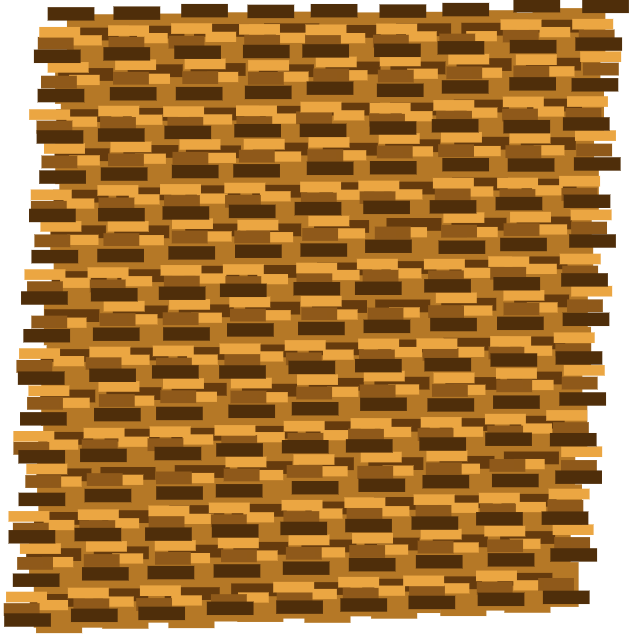
Reproduce this pattern procedurally as a Shadertoy shader.

```glsl
const vec3 PAPER = vec3(1.0);
const vec3 TAN   = vec3(0.71, 0.47, 0.15);
const vec3 SHADE = vec3(0.40, 0.23, 0.05);
const vec3 BROWN = vec3(0.56, 0.35, 0.10);
const vec3 LIGHT = vec3(0.92, 0.65, 0.26);
const vec3 DARK  = vec3(0.31, 0.18, 0.04);

// Lattice, in units of the canvas width
const float COLS = 9.0;
const float ROWS = 16.0;
const vec2  PITCH = vec2(0.1045, 0.0629);
const vec2  ORIGIN = vec2(0.052, 0.027);
const float LEAN = 0.0034;         // sideways drift per row
const float STAGGER = 0.010;       // alternating sideways shift of rows
const float RISE = 0.0045;         // climb per column at the bottom
const float RISE_FADE = 0.65;      // share of the climb lost at the top
const vec2  CELL_JITTER = vec2(0.004, 0.0025);
const vec2  BRICK_JITTER = vec2(0.005, 0.0015);
const float DROPOUT = 0.07;        // share of light bricks left out

// Layers from back to front: bed, tan, shade, short light, brown, light, dark
const int LAYERS = 7;
const int LAST_INNER = 3;          // layers up to here bridge two columns
const int LIGHT_LAYER = 5;
const int DARK_LAYER = 6;
const vec3 COLOUR[LAYERS] = vec3[LAYERS](TAN, TAN, SHADE, LIGHT, BROWN, LIGHT, DARK);
const vec2 HALF_SIZE[LAYERS] = vec2[LAYERS](
    vec2(0.057, 0.035), vec2(0.036, 0.010), vec2(0.043, 0.010), vec2(0.024, 0.008),
    vec2(0.028, 0.010), vec2(0.032, 0.0083), vec2(0.0365, 0.0105));
const vec2 OFFSET_EVEN[LAYERS] = vec2[LAYERS](
    vec2(0.052, -0.040), vec2(0.045, -0.012), vec2(0.038, -0.028), vec2(0.042, -0.039),
    vec2(0.003, -0.040), vec2(0.011, -0.019), vec2(0.0));
const vec2 OFFSET_ODD[LAYERS] = vec2[LAYERS](
    vec2(0.052, -0.040), vec2(0.045, -0.012), vec2(0.030, -0.031), vec2(0.026, -0.041),
    vec2(-0.020, -0.047), vec2(-0.018, -0.028), vec2(0.0));

vec2 hash22(vec2 p) {
    vec3 q = fract(p.xyx * vec3(0.1031, 0.1030, 0.0973));
    q += dot(q, q.yzx + 33.33);
    return fract((q.xx + q.yz) * q.zy);
}

float boxDistance(vec2 p, vec2 halfSize) {
    vec2 d = abs(p) - halfSize;
    return max(d.x, d.y);
}

float rowShift(float row) {
    return ORIGIN.x + LEAN * row + STAGGER * (mod(row, 2.0) - 0.5);
}

vec2 cellCentre(vec2 cell) {
    float climb = RISE * cell.x * (1.0 - RISE_FADE * cell.y / ROWS);
    vec2 centre = vec2(rowShift(cell.y), ORIGIN.y + climb) + cell * PITCH;
    return centre + (hash22(cell + 7.0) * 2.0 - 1.0) * CELL_JITTER;
}

bool hasBrick(vec2 cell, int layer) {
    if (cell.x < 0.0 || cell.y < 0.0 || cell.x >= COLS || cell.y >= ROWS) return false;
    if (layer <= LAST_INNER && cell.x > COLS - 1.5) return false;
    // The lowest row closes the block with dark and tan bricks only
    if (cell.y < 0.5 && layer != 1 && layer != DARK_LAYER) return false;
    return layer != LIGHT_LAYER || hash22(cell + 51.0).x > DROPOUT;
}

// Coverage of one layer, gathered from the cells around the point
float layerCoverage(vec2 p, vec2 nearCell, int layer, float pixel) {
    float coverage = 0.0;
    for (int j = -1; j <= 2; j++) {
        for (int i = -1; i <= 1; i++) {
            vec2 cell = nearCell + vec2(i, j);
            if (!hasBrick(cell, layer)) continue;
            bool odd = mod(cell.y, 2.0) > 0.5;
            vec2 centre = cellCentre(cell) + (odd ? OFFSET_ODD[layer] : OFFSET_EVEN[layer]);
            if (layer > 0) {
                vec2 random = hash22(cell + 17.0 * float(layer));
                centre += (random * 2.0 - 1.0) * BRICK_JITTER;
            }
            float d = boxDistance(p - centre, HALF_SIZE[layer]);
            coverage = max(coverage, clamp(0.5 - d / pixel, 0.0, 1.0));
        }
    }
    return coverage;
}

void mainImage(out vec4 fragColor, in vec2 fragCoord) {
    float pixel = 1.0 / iResolution.x;
    vec2 p = fragCoord * pixel;

    // Nearest lattice cell
    float roughRow = (p.y - ORIGIN.y) / PITCH.y;
    float col = floor((p.x - ORIGIN.x - LEAN * roughRow) / PITCH.x + 0.5);
    float row = floor((p.y - ORIGIN.y - RISE * col) / PITCH.y);

    // Paint the layers over each other
    vec3 colour = PAPER;
    for (int layer = 0; layer < LAYERS; layer++) {
        colour = mix(colour, COLOUR[layer], layerCoverage(p, vec2(col, row), layer, pixel));
    }
    fragColor = vec4(colour, 1.0);
}
```
